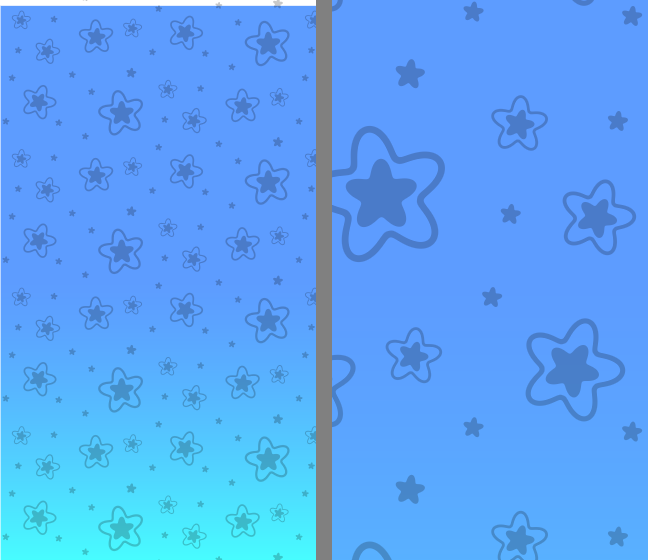
Left: the whole. Right: its middle third, enlarged.
A WebGL 1 fragment shader for this pattern:

```glsl
precision highp float;

uniform vec2 u_resolution;

#define CANVAS_HEIGHT 768.0
#define CELL vec2(201.0, 190.0)
#define COLUMN_DROP 95.0
#define TOP_MARGIN 8.0
#define LEFT_MARGIN 0.8
#define STROKE 0.095
#define CORE_SIZE 0.52
#define CORE_TILT -0.2
#define SHADE 0.21
#define SKY_BLUE vec3(0.365, 0.61, 1.0)
#define SKY_CYAN vec3(0.28, 0.99, 1.0)
#define FADE_START 375.0

// Offset to the nearest copy of a point on the half-drop lattice.
vec2 nearestCopy(vec2 p, vec2 center) {
  vec2 q = p - center;
  float column = floor(q.x / CELL.x + 0.5);
  q -= column * vec2(CELL.x, COLUMN_DROP);
  q.y = mod(q.y + 0.5 * CELL.y, CELL.y) - 0.5 * CELL.y;
  return q;
}

// Approximate signed distance to a soft five-pointed star, y pointing down.
float starDistance(vec2 q, float radius, float tilt) {
  float angle = 5.0 * (atan(q.x, -q.y) + tilt);
  float edge = 0.79 + 0.21 * cos(angle);
  float slope = 1.05 * sin(angle) / edge;
  return (length(q) - radius * edge) / sqrt(1.0 + slope * slope);
}

float coverage(float distance, float pixel) {
  return clamp(0.5 - distance / pixel, 0.0, 1.0);
}

float solidStar(vec2 p, vec2 center, float radius, float pixel) {
  return coverage(starDistance(nearestCopy(p, center), radius, -0.14), pixel);
}

// Filled core inside an outlined star.
float ringedStar(vec2 p, vec2 center, float radius, float tilt, float pixel) {
  vec2 q = nearestCopy(p, center);
  float halfStroke = 0.5 * STROKE * radius;
  float ring = abs(starDistance(q, radius - halfStroke, tilt)) - halfStroke;
  float core = starDistance(q, radius * CORE_SIZE, tilt + CORE_TILT);
  return coverage(min(ring, core), pixel);
}

// All stars of one cell; each repeats over the lattice.
float starField(vec2 p, float pixel) {
  float ink = ringedStar(p, vec2(29.0, 28.0), 13.5, -0.07, pixel);
  ink = max(ink, ringedStar(p, vec2(64.5, 70.5), 18.0, -0.28, pixel));
  ink = max(ink, ringedStar(p, vec2(132.0, 51.0), 24.5, 0.05, pixel));
  ink = max(ink, ringedStar(p, vec2(181.5, 39.0), 13.5, -0.12, pixel));
  ink = max(ink, ringedStar(p, vec2(53.0, 140.0), 24.5, -0.33, pixel));
  ink = max(ink, ringedStar(p, vec2(167.0, 155.5), 32.5, 0.21, pixel));

  ink = max(ink, solidStar(p, vec2(180.0, 100.0), 7.0, pixel));
  ink = max(ink, solidStar(p, vec2(74.0, 26.5), 4.8, pixel));
  ink = max(ink, solidStar(p, vec2(25.0, 69.0), 4.8, pixel));
  ink = max(ink, solidStar(p, vec2(16.5, 107.0), 4.8, pixel));
  ink = max(ink, solidStar(p, vec2(99.0, 102.5), 4.8, pixel));
  ink = max(ink, solidStar(p, vec2(125.5, 126.0), 4.8, pixel));
  ink = max(ink, solidStar(p, vec2(8.0, 166.5), 4.8, pixel));
  ink = max(ink, solidStar(p, vec2(80.5, 168.5), 4.8, pixel));
  ink = max(ink, solidStar(p, vec2(117.0, 187.0), 4.8, pixel));
  return ink;
}

void main() {
  float pixel = CANVAS_HEIGHT / u_resolution.y;
  vec2 p = vec2(gl_FragCoord.x, u_resolution.y - gl_FragCoord.y) * pixel;

  // Sky, flat above and fading to cyan below.
  float fade = clamp((p.y - FADE_START) / (CANVAS_HEIGHT - FADE_START), 0.0, 1.0);
  vec3 color = mix(SKY_BLUE, SKY_CYAN, pow(fade, 1.45));

  // White margins along the top and left.
  float margin = max(TOP_MARGIN - p.y, LEFT_MARGIN - p.x);
  color = mix(vec3(1.0), color, coverage(margin, pixel));

  // Translucent dark stars.
  color *= 1.0 - SHADE * starField(p, pixel);
  gl_FragColor = vec4(color, 1.0);
}
```
